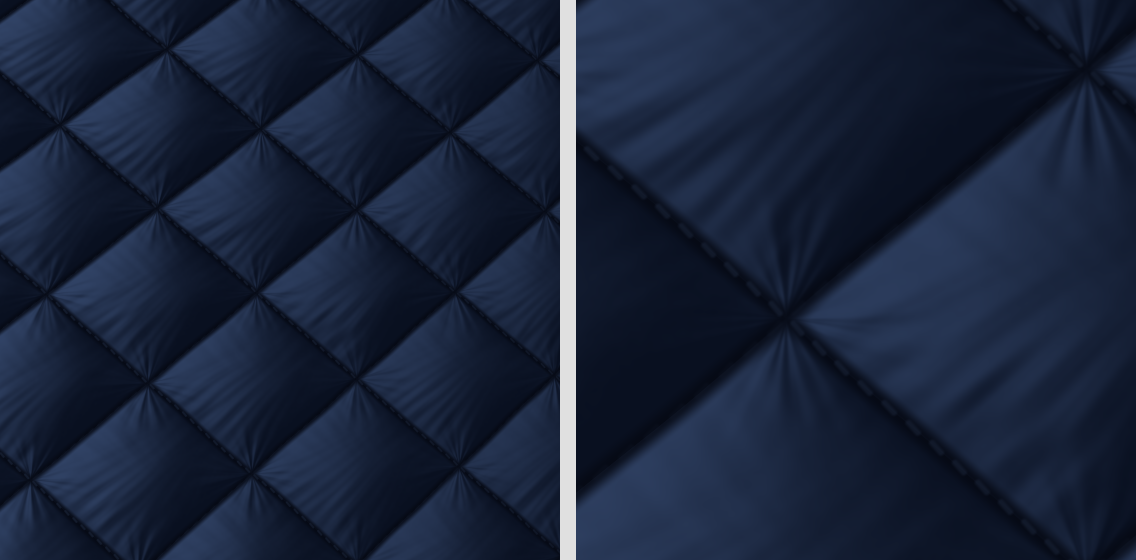
Left: the whole. Right: its middle third, enlarged.
This texture is drawn by a three.js fragment shader. Its source:

```glsl
// Navy quilted padding: puffed diamond cells with puckered, stitched seams in soft side light.
varying vec2 vUv;

const float PI = 3.14159;
const float STITCHES_PER_CELL = 13.0;
const vec3 SHADOW_NAVY = vec3(0.035, 0.062, 0.125);
const vec3 SHEEN_NAVY = vec3(0.19, 0.26, 0.395);
const vec3 CREASE_COLOR = vec3(0.02, 0.034, 0.075);
const vec3 THREAD_COLOR = vec3(0.10, 0.14, 0.22);

float hash(vec2 p) {
  return fract(sin(dot(p, vec2(127.1, 311.7))) * 43758.5);
}

vec2 randomGradient(vec2 p) {
  float angle = 2.0 * PI * hash(p);
  return vec2(cos(angle), sin(angle));
}

float gradientNoise(vec2 p) {
  vec2 i = floor(p), f = fract(p);
  vec2 w = f * f * f * (f * (f * 6.0 - 15.0) + 10.0);
  vec2 e = vec2(1.0, 0.0);
  float low = mix(dot(randomGradient(i), f), dot(randomGradient(i + e), f - e), w.x);
  float high = mix(dot(randomGradient(i + e.yx), f - e.yx),
                   dot(randomGradient(i + e.xx), f - e.xx), w.x);
  return mix(low, high, w.y);
}

// Perspective canvas position to cell units: x runs down-right, y runs up-right
vec2 quiltSpace(vec2 p) {
  vec2 stepX = vec2(0.1745, -0.1562) + 0.008 * p;
  vec2 stepY = vec2(0.2042, 0.1728) - 0.0383 * p;
  vec2 d = p - vec2(0.4583, 0.4766);
  float det = stepX.x * stepY.y - stepX.y * stepY.x;
  return vec2(d.x * stepY.y - d.y * stepY.x, stepX.x * d.y - stepX.y * d.x) / det;
}

// Gathers that start at a seam and lean toward the middle of the cell
float puckers(float along, float depth, vec2 seed, float reach) {
  float fan = (along - 0.5) / (1.0 - 0.7 * depth);
  return gradientNoise(vec2(fan * 11.0, depth * 2.5) + seed) * exp(-depth / reach);
}

// Folds radiating from the nearest cell corner
float cornerFolds(vec2 f, vec2 seed) {
  vec2 corner = step(0.5, f);
  vec2 d = f - corner;
  float angle = atan(d.y, d.x + 0.0001);
  float fade = 1.0 - smoothstep(0.05, 0.46, length(d));
  return gradientNoise(vec2(angle * 4.5, length(d) * 2.0) + seed + corner * 5.3) * fade;
}

float padHeight(vec2 q) {
  vec2 cell = floor(q), f = fract(q);
  vec2 seed = 40.0 * vec2(hash(cell), hash(cell + 17.0));
  vec2 arch = pow(max(sin(PI * f), 0.0), vec2(0.6));
  float loft = 0.23 + 0.05 * hash(cell + 5.0);
  float folds = 0.075 * puckers(f.x, f.y, seed, 0.16)
              + 0.025 * puckers(f.x, 1.0 - f.y, seed + 9.0, 0.12)
              + 0.028 * puckers(f.y, f.x, seed + 21.0, 0.14)
              + 0.015 * puckers(f.y, 1.0 - f.x, seed + 33.0, 0.10)
              + 0.050 * cornerFolds(f, seed)
              + 0.022 * gradientNoise(q * vec2(3.5, 2.3) + seed);
  return arch.x * arch.y * (loft + folds);
}

float padLight(vec2 q) {
  float e = 0.004;
  vec2 slope = vec2(padHeight(q + vec2(e, 0.0)) - padHeight(q - vec2(e, 0.0)),
                    padHeight(q + vec2(0.0, e)) - padHeight(q - vec2(0.0, e))) / (2.0 * e);
  vec3 normal = normalize(vec3(-slope, 1.0));
  vec3 toLight = normalize(vec3(-0.75, -0.35, 0.6));
  return pow(max(dot(normal, toLight), 0.0), 1.6);
}

// Slanted thread dashes along a seam, in cell units
float stitchMask(float along, float offset) {
  float x = (fract(along * STITCHES_PER_CELL) - 0.5) / STITCHES_PER_CELL;
  float y = offset + 0.12 * x;
  float d = length(vec2(max(abs(x) - 0.017, 0.0), y)) - 0.006;
  return 1.0 - smoothstep(-0.004, 0.006, d);
}

void main() {
  vec2 p = vUv;
  vec2 q = quiltSpace(p);
  q += 0.012 * vec2(gradientNoise(p * 9.0), gradientNoise(p * 9.0 + 7.0));

  // Shell fabric, brighter toward the left
  float light = padLight(q) * mix(1.12, 0.74, p.x);
  light += 0.012 * gradientNoise(p * 160.0);
  vec3 color = mix(SHADOW_NAVY, SHEEN_NAVY, clamp(light, 0.0, 1.0));

  // Creases darken softly into each seam
  vec2 seam = fract(q + 0.5) - 0.5;
  vec2 shade = 1.0 - smoothstep(vec2(0.002), vec2(0.045, 0.038), abs(seam));
  color = mix(color, CREASE_COLOR, 0.85 * max(shade.x, shade.y));

  // Thread shows on one seam direction and nearly sinks into the other
  float thread = max(0.65 * stitchMask(q.x, seam.y), 0.15 * stitchMask(q.y, seam.x));
  color = mix(color, THREAD_COLOR, thread * mix(1.0, 0.7, p.x));

  gl_FragColor = vec4(color, 1.0);
}
```
